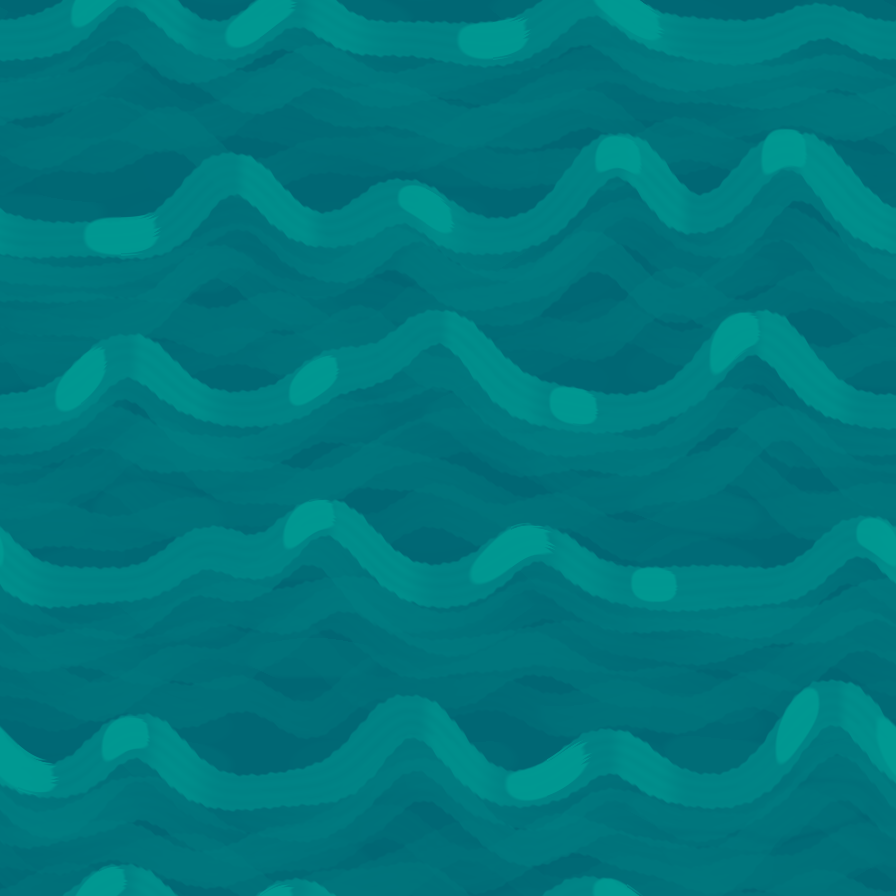
Reproduce this pattern procedurally as a WebGL 2 fragment shader.

```glsl
#version 300 es
precision highp float;
uniform vec2 u_resolution;
out vec4 fragColor;

const float TAU = 6.2831853;
const vec3 DEEP = vec3(0.0, 0.395, 0.45);
const vec3 TEAL = vec3(0.0, 0.465, 0.49);
const vec3 WAVE = vec3(0.0, 0.515, 0.525);
const vec3 FOAM = vec3(0.0, 0.605, 0.575);

// Each row: trough level, swell centers, swell heights, foam centers
const float LEVEL[5] = float[](0.953, 0.733, 0.542, 0.342, 0.115);
const vec4 SWELL_X[5] = vec4[](
  vec4(0.14, 0.33, 0.66, 0.92), vec4(0.26, 0.45, 0.69, 0.88),
  vec4(0.14, 0.38, 0.49, 0.84), vec4(0.23, 0.36, 0.60, 0.96),
  vec4(0.15, 0.46, 0.68, 0.93));
const vec4 SWELL_H[5] = vec4[](
  vec4(0.06, 0.04, 0.05, 0.025), vec4(0.07, 0.045, 0.09, 0.10),
  vec4(0.06, 0.04, 0.09, 0.085), vec4(0.045, 0.08, 0.055, 0.06),
  vec4(0.065, 0.085, 0.045, 0.10));
const vec4 FOAM_X[5] = vec4[](
  vec4(0.11, 0.29, 0.55, 0.70), vec4(0.135, 0.475, 0.69, 0.875),
  vec4(0.09, 0.35, 0.64, 0.82), vec4(0.345, 0.57, 0.73, 0.98),
  vec4(0.02, 0.14, 0.61, 0.89));

vec2 hash2(vec2 p) {
  return fract(sin(vec2(dot(p, vec2(12.7, 31.1)), dot(p, vec2(26.9, 18.3)))) * 4375.5);
}

float wrapped(float d) { return d - round(d); }

float edge(float d, float softness) { return smoothstep(softness, -softness, d); }

// Height above the trough and slope of one row
vec2 swell(int row, float x) {
  vec2 result = vec2(0.0);
  for (int j = 0; j < 4; j++) {
    float h = SWELL_H[row][j];
    float width = 0.042 + 0.3 * h;
    float d = wrapped(x - SWELL_X[row][j]);
    float bump = h * exp(-d * d / (width * width));
    result += bump * vec2(1.0, -2.0 * d / (width * width));
  }
  return result;
}

// Flat cellular daubs, wider than tall, as x = coverage, y = tone
vec2 daubs(vec2 p) {
  vec2 grid = vec2(7.0, 18.0);
  vec2 cell = floor(p * grid);
  vec2 nearest = vec2(9.0, 0.0);
  for (int j = -1; j <= 1; j++)
    for (int i = -1; i <= 1; i++) {
      vec2 c = cell + vec2(i, j);
      vec2 rnd = hash2(mod(c, grid));
      float d = length(p * grid - c - 0.2 - 0.6 * rnd);
      if (d < nearest.x) nearest = vec2(d, rnd.y);
    }
  return vec2(edge(nearest.x - 0.5, 0.06), nearest.y);
}

void main() {
  vec2 uv = gl_FragCoord.xy / u_resolution;
  float x = uv.x;

  // Deep water with faint daubs
  vec2 warp = 0.006 * sin(TAU * (vec2(5.0, 3.0) * uv.yx + vec2(0.0, 2.0 * x)));
  vec2 daub = daubs(fract(uv + warp));
  vec3 color = mix(DEEP, TEAL, 0.12 + 0.4 * daub.x * daub.y * daub.y);

  // Six rows, the last being the first one wrapped to the bottom
  for (int i = 0; i < 6; i++) {
    int row = i % 5;
    float seed = float(row) * 1.9;
    float y = uv.y + (i == 5 ? 1.0 : 0.0);

    // Translucent strokes, from the lowest echo up to the crest
    for (int k = 5; k >= 0; k--) {
      float depth = float(k);
      float phase = seed + depth * 2.3;
      vec2 s = swell(row, x + 0.012 * depth * sin(phase)) * (1.0 - 0.13 * depth);
      float wander = sin(TAU * 3.0 * x + phase) + 0.6 * sin(TAU * 7.0 * x - phase * 1.7);
      float center = LEVEL[row] + s.x - 0.027 * depth + 0.0025 * (1.0 + depth) * wander;
      float d = (y - center) / sqrt(1.0 + s.y * s.y);
      float rough = 0.0007 * (sin(TAU * 43.0 * x + phase) + sin(TAU * 97.0 * x + d * 300.0));
      float halfWidth = 0.022 + 0.003 * sin(TAU * 4.0 * x + phase * 1.3) + rough;
      float mask = edge(abs(d) - halfWidth, 0.0016);
      float bristle = 0.5 + 0.5 * sin(d * 480.0 + 2.0 * sin(TAU * 2.0 * x + phase));

      if (k > 0) {
        float load = 0.42 + 0.2 * sin(TAU * 2.0 * x + phase * 2.1) + 0.05 * bristle;
        color = mix(color, mix(WAVE, TEAL, min(depth * 0.25, 1.0)), mask * load);
        continue;
      }
      // Crest stroke, brighter where it runs downhill
      float downhill = smoothstep(0.1, 0.75, -s.y + 0.2 * sin(TAU * 3.0 * x + seed));
      color = mix(color, mix(WAVE, FOAM, 0.1 + 0.5 * downhill), mask * (0.85 + 0.08 * bristle));

      // Foam dabs follow the crest, some dragged out and frayed
      for (int j = 0; j < 4; j++) {
        vec2 rnd = hash2(vec2(row, j) + 3.0);
        float across = wrapped(x - FOAM_X[row][j]);
        float size = mix(0.024, 0.046, rnd.x * rnd.x);
        float fray = 0.09 * rnd.x * sin(d * 900.0 + 3.0 * sin(d * 330.0)) * step(0.0, across);
        vec2 q = vec2(across / size, (d - 0.004) / (0.016 + 0.006 * rnd.y));
        float dab = pow(dot(pow(abs(q), vec2(2.6)), vec2(1.0)), 0.385) - 1.0 + fray;
        color = mix(color, FOAM, 0.88 * edge(dab, 0.08));
      }
    }
  }
  fragColor = vec4(color, 1.0);
}
```
